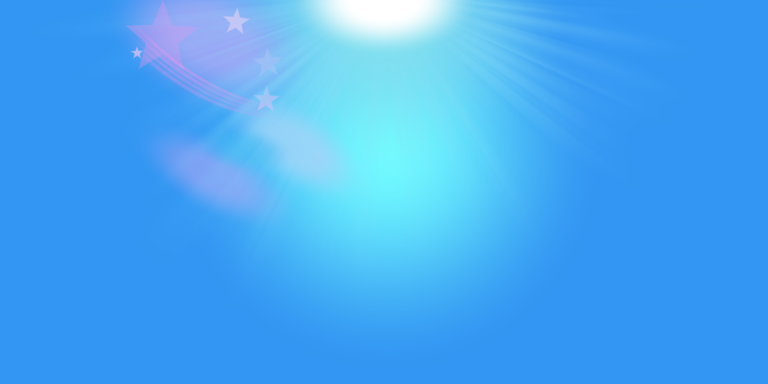
Give the GLSL for this background, as a Shadertoy shader.

```glsl
// A bright source at the top edge sheds cyan light and fine rays over blue,
// with a lilac veil, curved pink ribbons and pale stars on the left.
// Soft ellipses build the glows; angular value noise builds the rays.

const float PI = 3.14159;
const vec3 SKY = vec3(0.20, 0.59, 0.95);
const vec3 CYAN = vec3(0.44, 0.98, 1.00);
const vec3 HALO = vec3(0.54, 0.89, 0.93);
const vec3 RAY = vec3(0.55, 0.87, 0.98);
const vec3 LILAC = vec3(0.67, 0.65, 0.96);
const vec3 MIST = vec3(0.68, 0.82, 0.97);
const vec3 GAP = vec3(0.27, 0.72, 0.95);
const vec3 PINK = vec3(0.90, 0.57, 0.93);
const vec3 PALE_PINK = vec3(0.92, 0.78, 0.96);

const vec2 SOURCE = vec2(0.0, 1.02);
const vec2 GLOW_CENTRE = vec2(0.01, 0.60);
const float GLOW_RADIUS = 0.57;
const float RAY_STRENGTH = 0.42;
const int RIBBONS = 4;
const int STARS = 5;
// Star centre, radius and opacity
const vec4 STAR[STARS] = vec4[](
    vec4(-0.385, 0.943, 0.036, 0.75),
    vec4(-0.578, 0.900, 0.100, 0.35),
    vec4(-0.643, 0.862, 0.016, 0.70),
    vec4(-0.307, 0.740, 0.035, 0.45),
    vec4(-0.302, 0.836, 0.040, 0.25));

float hash(float n) {
    return fract(sin(n * 127.1) * 43758.5453);
}

float noise(float x) {
    float cell = floor(x), f = fract(x);
    return mix(hash(cell), hash(cell + 1.0), f * f * (3.0 - 2.0 * f));
}

// One inside, falling smoothly to zero outside
float falloff(float inner, float outer, float x) {
    return 1.0 - smoothstep(inner, outer, x);
}

vec2 rotate(vec2 p, float angle) {
    float c = cos(angle), s = sin(angle);
    return vec2(c * p.x + s * p.y, c * p.y - s * p.x);
}

float softEllipse(vec2 p, vec2 centre, vec2 radii, float angle) {
    return falloff(0.25, 1.0, length(rotate(p - centre, angle) / radii));
}

float starDistance(vec2 p, float radius) {
    float sector = PI / 5.0;
    float a = abs(mod(atan(p.x, p.y) + sector, 2.0 * sector) - sector);
    vec2 q = length(p) * vec2(sin(a), cos(a));
    vec2 tip = vec2(0.0, radius);
    vec2 edge = 0.43 * radius * vec2(sin(sector), cos(sector)) - tip;
    return dot(q - tip, normalize(vec2(-edge.y, edge.x)));
}

float rays(vec2 d) {
    float angle = atan(d.x, -d.y), dist = length(d);
    float beams = 0.5 * noise(angle * 9.0 + 3.0)
                + 0.3 * noise(angle * 24.0 + 41.0)
                + 0.2 * noise(angle * 55.0 + 87.0);
    float reach = falloff(0.25, 0.62 + 0.35 * noise(angle * 13.0), dist);
    return smoothstep(0.25, 0.85, beams) * reach * smoothstep(0.08, 0.3, dist);
}

// Pink arcs that sweep down to the right and flatten out
float ribbons(vec2 p, float pixel) {
    float u = (p.x + 0.66) / 0.40;
    float slope = 0.95 * (1.0 - u);
    float ends = smoothstep(0.0, 0.2, u) * falloff(0.6, 1.0, u);
    float sum = 0.0;
    for (int i = 0; i < RIBBONS; i++) {
        float k = float(i);
        float arc = 0.885 - 0.19 * u * (2.0 - u) + k * (0.008 + 0.012 * (1.0 - u));
        float dist = abs(p.y - arc) / sqrt(1.0 + slope * slope);
        float width = 0.003 + 0.006 * hash(k + 2.0);
        sum += (0.3 + 0.2 * hash(k + 9.0)) * falloff(0.3 * width, width + pixel, dist);
    }
    return min(sum, 0.8) * ends;
}

void mainImage(out vec4 fragColor, in vec2 fragCoord) {
    float pixel = 1.0 / iResolution.y;
    vec2 p = (fragCoord - vec2(0.5 * iResolution.x, 0.0)) * pixel;
    vec2 d = p - SOURCE;

    // Blue field and broad cyan light
    vec3 color = mix(SKY, CYAN, falloff(0.0, GLOW_RADIUS, length(p - GLOW_CENTRE)));
    color = mix(color, HALO, 0.9 * falloff(0.08, 0.50, length(d)));

    // Lilac veil, mist and the clear gap between them
    color = mix(color, LILAC, 0.85 * softEllipse(p, vec2(-0.45, 0.90), vec2(0.30, 0.19), -0.42));
    color = mix(color, LILAC, 0.60 * softEllipse(p, vec2(-0.44, 0.54), vec2(0.24, 0.10), -0.50));
    color = mix(color, MIST, 0.75 * softEllipse(p, vec2(-0.23, 0.62), vec2(0.23, 0.11), -0.60));
    color = mix(color, GAP, 0.70 * softEllipse(p, vec2(-0.36, 0.61), vec2(0.13, 0.06), -0.10));

    // Ribbons and stars
    color = mix(color, PINK, ribbons(p, pixel));
    for (int i = 0; i < STARS; i++) {
        vec4 star = STAR[i];
        float dist = starDistance(rotate(p - star.xy, 0.3 * hash(float(i)) - 0.1), star.z);
        vec3 tint = mix(PALE_PINK, PINK, smoothstep(0.04, 0.10, star.z));
        color = mix(color, tint, star.w * falloff(-pixel, pixel, dist));
    }

    // Rays and the white source
    color = mix(color, RAY, RAY_STRENGTH * rays(d));
    color = mix(color, vec3(1.0), falloff(0.08, 0.25, length((p - vec2(0.0, 1.0)) * vec2(1.0, 1.7))));
    fragColor = vec4(color, 1.0);
}
```
